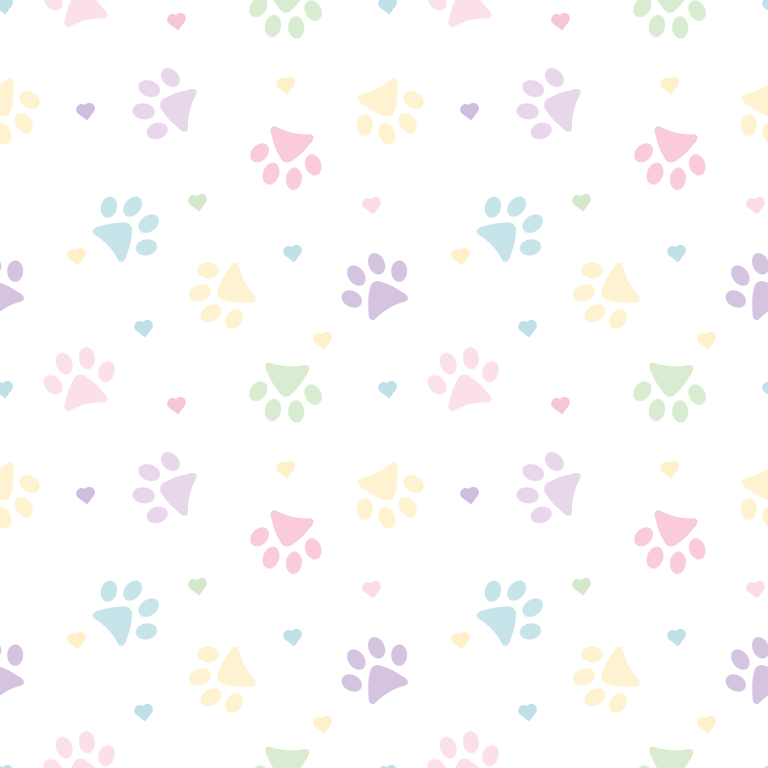
Write a Shadertoy shader that draws this pattern.

```glsl
const float TILE = 384.0;  // layout units across one repeat

const vec3 PASTELS[7] = vec3[7](
    vec3(0.91, 0.84, 0.92),   // lavender
    vec3(0.975, 0.795, 0.865),// pink
    vec3(1.0, 0.95, 0.815),   // cream
    vec3(0.78, 0.895, 0.92),  // blue
    vec3(0.83, 0.77, 0.88),   // purple
    vec3(0.985, 0.88, 0.915), // blush
    vec3(0.85, 0.92, 0.82));  // green

// Paws: centre, turn, pastel
const vec4 PAWS[8] = vec4[8](
    vec4(168.6, 278.6, 1.33, 0), vec4(287.5, 230, 2.92, 1),
    vec4(2.9, 275.8, 3.62, 2),   vec4(124, 153.3, -0.82, 3),
    vec4(225.5, 91.7, 2.06, 2),  vec4(378, 94.6, 0.53, 4),
    vec4(81, 1, 0.24, 5),        vec4(286, 380, 3.08, 6));

// Hearts: centre, pastel
const vec3 HEARTS[10] = vec3[10](
    vec3(177, 362, 1), vec3(86, 272, 4), vec3(286, 298, 2), vec3(198, 181, 6),
    vec3(372, 178, 5), vec3(77, 127, 2), vec3(293, 130, 3), vec3(144, 55, 3),
    vec3(323, 43, 2),  vec3(4, 378, 3));

vec2 turn(vec2 p, float angle) {
    float c = cos(angle), s = sin(angle);
    return mat2(c, -s, s, c) * p;
}

// Shortest offset from a centre on the wrapped tile
vec2 wrapOffset(vec2 p, vec2 centre) {
    vec2 d = p - centre;
    return d - TILE * round(d / TILE);
}

float ellipse(vec2 p, vec2 radii) {
    return (length(p / radii) - 1.0) * min(radii.x, radii.y);
}

// Isosceles triangle with its apex at the origin and base corners at +-q.x, q.y
float triangle(vec2 p, vec2 q) {
    p.x = abs(p.x);
    vec2 a = p - q * clamp(dot(p, q) / dot(q, q), 0.0, 1.0);
    vec2 b = p - q * vec2(clamp(p.x / q.x, 0.0, 1.0), 1.0);
    vec2 d = min(vec2(dot(a, a), p.x * q.y - p.y * q.x),
                 vec2(dot(b, b), p.y - q.y));
    return -sqrt(d.x) * sign(d.y);
}

float paw(vec2 p) {
    p.x = abs(p.x);
    // Pad: rounded triangle, blunter at the apex, with a hollowed base
    vec2 bent = p + vec2(0.0, 0.008 * p.x * p.x);
    float pad = triangle(bent - vec2(0.0, 0.5), vec2(17.0, -17.5))
              - mix(4.8, 8.0, smoothstep(-18.0, 1.0, bent.y));
    // Mirrored toes
    float inner = ellipse(turn(p - vec2(11.7, 22.8), -0.12), vec2(8.0, 11.2));
    float outer = ellipse(turn(p - vec2(27.5, 5.0), -0.55), vec2(8.0, 10.7));
    return min(pad, min(inner, outer));
}

// Heart of about unit height with its tip at the origin
float heart(vec2 p) {
    p.x = abs(p.x);
    if (p.x + p.y > 1.0) return length(p - vec2(0.25, 0.75)) - sqrt(2.0) / 4.0;
    vec2 notch = p - vec2(0.0, 1.0);
    vec2 side = p - 0.5 * max(p.x + p.y, 0.0);
    return sqrt(min(dot(notch, notch), dot(side, side))) * sign(p.x - p.y);
}

void mainImage(out vec4 fragColor, in vec2 fragCoord) {
    // Two repeats across and down
    float pixel = 2.0 * TILE / iResolution.y;
    vec2 p = mod(fragCoord * pixel, TILE);
    vec3 color = vec3(1.0);

    for (int i = 0; i < PAWS.length(); i++) {
        float d = paw(turn(wrapOffset(p, PAWS[i].xy), PAWS[i].z));
        color = mix(color, PASTELS[int(PAWS[i].w)], clamp(0.5 - d / pixel, 0.0, 1.0));
    }

    // Hearts lean slightly and are a touch deeper in tone
    for (int i = 0; i < HEARTS.length(); i++) {
        vec2 q = turn(wrapOffset(p, HEARTS[i].xy), 0.15) / 15.5;
        float d = 15.5 * heart(q + vec2(0.0, 0.55));
        vec3 tone = pow(PASTELS[int(HEARTS[i].z)], vec3(1.15));
        color = mix(color, tone, clamp(0.5 - d / pixel, 0.0, 1.0));
    }

    fragColor = vec4(color, 1.0);
}
```
